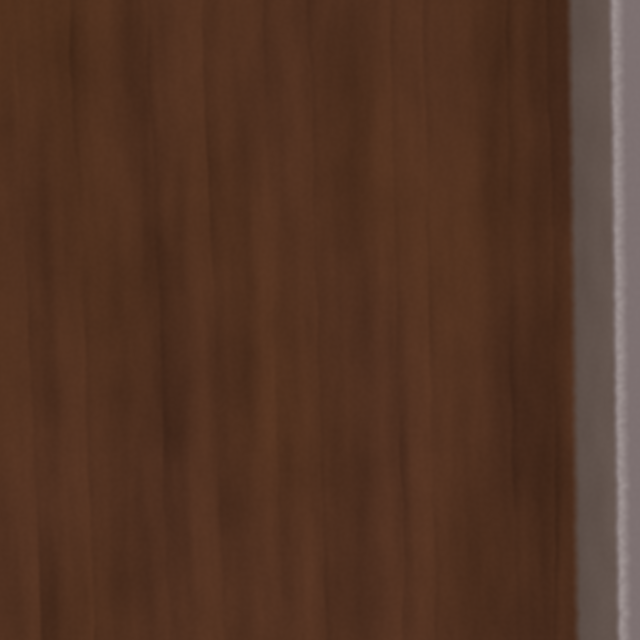
This texture is drawn by a three.js fragment shader. Its source:

```glsl
varying vec2 vUv;

const vec3 WOOD_DARK = vec3(0.248, 0.147, 0.094);
const vec3 WOOD_LIGHT = vec3(0.346, 0.212, 0.139);
const vec3 STRIP_GREY = vec3(0.383, 0.325, 0.298);
const vec3 METAL_GREY = vec3(0.490, 0.440, 0.440);
const vec3 METAL_SHINE = vec3(0.605, 0.560, 0.555);
const int STREAKS = 10;

float hash1(float n) {
  return fract(sin(n * 91.35) * 4375.85);
}

vec2 gradientAt(vec2 cell) {
  float angle = 6.2832 * fract(sin(dot(cell, vec2(127.1, 311.7))) * 4375.85);
  return vec2(cos(angle), sin(angle));
}

// Gradient noise, roughly -0.7 to 0.7
float gradientNoise(vec2 p) {
  vec2 cell = floor(p);
  vec2 f = fract(p);
  vec2 u = f * f * f * (f * (f * 6.0 - 15.0) + 10.0);
  float a = dot(gradientAt(cell), f);
  float b = dot(gradientAt(cell + vec2(1.0, 0.0)), f - vec2(1.0, 0.0));
  float c = dot(gradientAt(cell + vec2(0.0, 1.0)), f - vec2(0.0, 1.0));
  float d = dot(gradientAt(cell + vec2(1.0, 1.0)), f - vec2(1.0, 1.0));
  return mix(mix(a, b, u.x), mix(c, d, u.x), u.y);
}

float softStep(float edge, float width, float x) {
  return smoothstep(edge - width, edge + width, x);
}

// Sparse dark grain lines: crisp on the left, fading to the right
float darkStreaks(vec2 p) {
  float sum = 0.0;
  for (int i = 0; i < STREAKS; i++) {
    float id = float(i);
    float wobble = 0.007 * gradientNoise(vec2(id * 7.3, p.y * 3.0));
    wobble += 0.004 * gradientNoise(vec2(id * 5.7, p.y * 16.0));
    float center = (id + 0.15 + 0.7 * hash1(id + 2.0)) / float(STREAKS) * 0.9;
    float d = p.x - center + wobble;
    float fade = mix(0.010, 0.030, hash1(id + 20.0));
    float strength = 0.35 + 0.5 * hash1(id + 40.0);
    strength += 0.8 * gradientNoise(vec2(id * 3.7 + 0.4, p.y * 2.5));
    strength += 0.5 * gradientNoise(vec2(id * 2.9 + 0.6, p.y * 9.0));
    sum += max(strength, 0.0) * softStep(0.0, 0.0045, d) * exp(-max(d, 0.0) / fade);
  }
  return sum;
}

vec3 woodColor(vec2 uv) {
  // Grain leans outward towards the bottom, less so near the strip
  float lean = mix(0.045, 0.012, uv.x / 0.9);
  vec2 p = vec2(uv.x - lean * (1.0 - uv.y), uv.y);
  p.x += 0.005 * gradientNoise(p * vec2(4.0, 5.0));

  // Wide bands and patches, pushed towards two tones
  float bands = 0.72;
  bands += 0.40 * gradientNoise(p * vec2(12.0, 0.9) + 3.0);
  bands += 0.26 * gradientNoise(p * vec2(28.0, 1.8) + 17.0);
  bands += 0.16 * gradientNoise(p * vec2(9.0, 6.0) + 47.0);
  bands -= 0.25 * smoothstep(0.70, 0.80, uv.x);
  float tone = mix(bands, smoothstep(0.25, 0.85, bands), 0.45);

  // Broken fibres and fine mottling
  tone += 0.14 * gradientNoise(p * vec2(64.0, 7.0) + 31.0);
  tone += 0.12 * gradientNoise(p * vec2(34.0, 17.0) + 53.0);
  tone += 0.07 * gradientNoise(p * vec2(70.0, 48.0) + 59.0);
  tone -= 0.52 * darkStreaks(p);

  // Slow drift between orange and purplish brown
  float warmth = gradientNoise(p * vec2(6.0, 2.5) + 71.0) + 0.3 * (uv.y - uv.x);
  vec3 tint = vec3(0.003, 0.002, -0.009) * warmth;
  return mix(WOOD_DARK, WOOD_LIGHT, clamp(tone, -0.1, 1.05)) + tint;
}

// Metal frame with a bright ridge along its left side
vec3 metalColor(float d, vec2 uv) {
  float fray = 0.003 * gradientNoise(uv * vec2(30.0, 85.0));
  float ridge = softStep(0.003, 0.005, d) * (1.0 - softStep(0.016, 0.009, d + fray));
  float flicker = 0.95 + 0.35 * gradientNoise(uv * vec2(90.0, 110.0));
  return mix(METAL_GREY, METAL_SHINE, ridge * flicker);
}

void main() {
  vec2 uv = vUv;
  float down = 1.0 - uv.y;
  float ragged = 0.002 * gradientNoise(vec2(5.3, uv.y * 60.0));
  float stripEdge = 0.890 + 0.012 * down + ragged;
  float metalEdge = 0.953 + 0.012 * down + ragged;

  vec3 color = woodColor(uv);

  // Grey strip, darker beside the wood
  float across = clamp((uv.x - stripEdge) / 0.063, 0.0, 1.0);
  float mottle = 0.018 * gradientNoise(uv * vec2(40.0, 12.0));
  vec3 strip = STRIP_GREY * mix(0.94, 1.04, across) + mottle;
  color = mix(color, strip, softStep(stripEdge, 0.008, uv.x));

  color = mix(color, metalColor(uv.x - metalEdge, uv), softStep(metalEdge, 0.005, uv.x));
  color += 0.008 * gradientNoise(uv * 130.0);

  gl_FragColor = vec4(color, 1.0);
}
```
